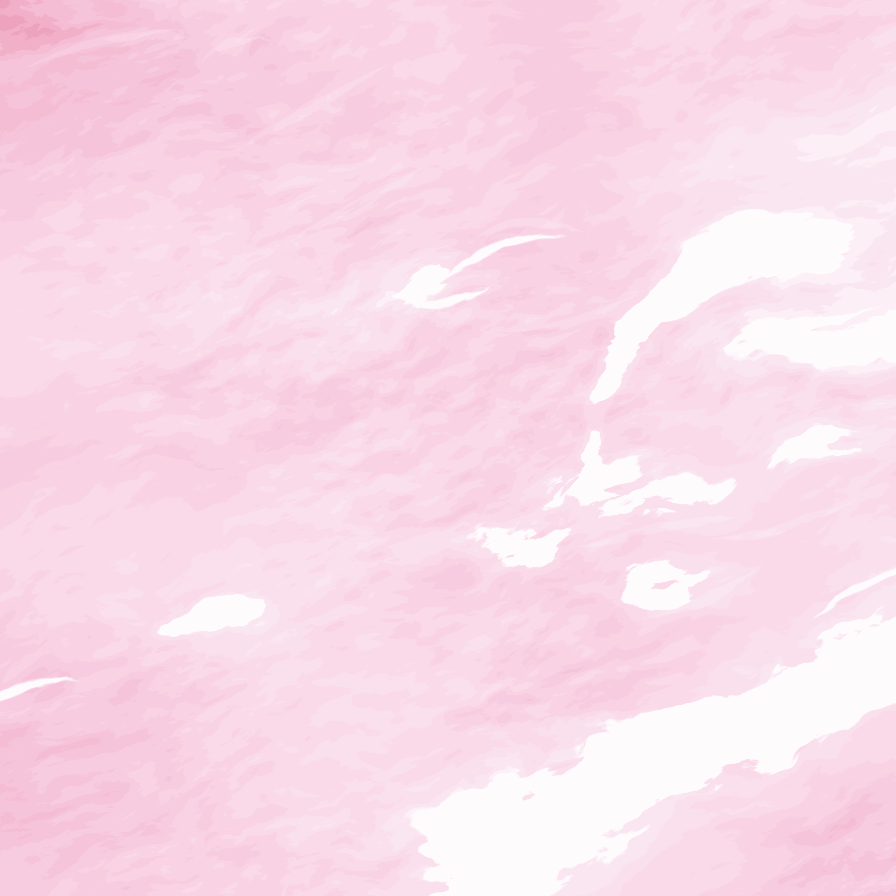
Write a three.js fragment shader that draws this background.

```glsl
varying vec2 vUv;

float hash(vec2 p) {
  vec3 q = fract(p.xyx * 0.1031);
  q += dot(q, q.yzx + 33.33);
  return fract((q.x + q.y) * q.z);
}

float noise(vec2 p) {
  vec2 cell = floor(p), f = fract(p);
  f = f * f * (3.0 - 2.0 * f);
  return mix(mix(hash(cell), hash(cell + vec2(1.0, 0.0)), f.x),
             mix(hash(cell + vec2(0.0, 1.0)), hash(cell + vec2(1.0)), f.x), f.y);
}

// Layered noise centred on zero
float fbm(vec2 p) {
  float sum = 0.0, amp = 0.5;
  for (int i = 0; i < 5; i++) {
    sum += amp * (noise(p) - 0.5);
    p = mat2(1.92, 0.56, -0.56, 1.92) * p + 7.3;
    amp *= 0.5;
  }
  return sum;
}

// Coordinates whose x axis runs along the given angle
vec2 along(vec2 p, float angle) {
  float c = cos(angle), s = sin(angle);
  return vec2(c * p.x + s * p.y, c * p.y - s * p.x);
}

float blob(vec2 p, vec2 centre, vec2 radius) {
  vec2 d = (p - centre) / radius;
  return exp(-dot(d, d));
}

// Tapered, bent brush line
float stroke(vec2 p, vec2 centre, float angle, float halfLength, float bend) {
  vec2 q = along(p - centre, angle);
  float s = q.x / halfLength;
  float d = abs(q.y - bend * s * s) - 0.006 * (1.0 - s * s) + 0.001;
  return smoothstep(0.0015, -0.0015, d) * step(abs(s), 1.0);
}

// Rose to white, one unit per colour
vec3 palette(float tone) {
  vec3 c = mix(vec3(0.93, 0.64, 0.74), vec3(0.96, 0.74, 0.83), clamp(tone, 0.0, 1.0));
  c = mix(c, vec3(0.97, 0.80, 0.88), clamp(tone - 1.0, 0.0, 1.0));
  c = mix(c, vec3(0.98, 0.85, 0.91), clamp(tone - 2.0, 0.0, 1.0));
  c = mix(c, vec3(0.98, 0.90, 0.94), clamp(tone - 3.0, 0.0, 1.0));
  return mix(c, vec3(0.995, 0.985, 0.993), clamp(tone - 4.0, 0.0, 1.0));
}

void main() {
  vec2 p = vUv;
  vec2 q = p + 0.09 * vec2(fbm(p * 6.0), fbm(p * 6.0 + 17.0));
  vec2 g = along(q, 0.35);
  float grain = fbm(g * vec2(28.0, 75.0));
  float tatter = fbm(g * vec2(9.0, 22.0) + 31.0);

  // Broad wash of pink
  float tone = 2.9 + 0.7 * (p.x - 0.5) + 3.3 * fbm(g * vec2(2.5, 6.5) + 4.0);
  tone -= 2.2 * blob(q, vec2(0.0, 1.0), vec2(0.17, 0.12));
  tone -= 1.1 * blob(q, vec2(0.08, 0.06), vec2(0.28, 0.13));
  tone -= 1.5 * blob(q, vec2(1.0, 0.04), vec2(0.22, 0.12));
  tone -= 0.8 * blob(q, vec2(0.62, 0.92), vec2(0.07, 0.26));
  tone -= 0.6 * blob(q, vec2(0.18, 0.5), vec2(0.22, 0.1));
  tone += 0.8 * blob(q, vec2(0.95, 0.7), vec2(0.25, 0.18));
  tone += 0.5 * blob(q, vec2(0.35, 0.66), vec2(0.25, 0.07));
  tone += (0.6 + 2.4 * noise(p * 5.0 + 9.0)) * grain;

  // White masses
  float veil = blob(q, vec2(0.94, 0.62), vec2(0.16, 0.035));
  veil += blob(q, vec2(0.72, 0.45), vec2(0.12, 0.04));
  veil += blob(q, vec2(0.6, 0.395), vec2(0.08, 0.025));
  veil += blob(q, vec2(0.76, 0.35), vec2(0.075, 0.03));
  veil += blob(q, vec2(0.89, 0.725), vec2(0.05, 0.045));
  veil += blob(q, vec2(0.93, 0.49), vec2(0.06, 0.025));
  veil += blob(q, vec2(0.48, 0.675), vec2(0.04, 0.033));
  veil += blob(q, vec2(0.26, 0.32), vec2(0.075, 0.018));
  veil += blob(q, vec2(0.53, 0.03), vec2(0.07, 0.09));

  // Rising diagonal bank and thin curling crest
  float bank = (q.y - 0.03 - 0.5 * (q.x - 0.5)) / 0.065;
  veil += exp(-bank * bank) * smoothstep(0.45, 0.6, q.x);
  float rise = q.y - 0.52;
  float crest = (q.x - 0.67 - 4.3 * rise * rise) / sqrt(1.0 + 74.0 * rise * rise);
  crest /= 0.01 + 0.6 * rise * rise;
  veil += exp(-crest * crest) * smoothstep(0.42, 0.46, q.y) * smoothstep(0.77, 0.73, q.y);

  float torn = veil * (1.0 + 2.6 * tatter + 1.6 * grain);
  float white = smoothstep(0.46, 0.54, torn);
  tone += 0.7 * smoothstep(0.05, 0.5, veil + 0.4 * tatter * veil);

  // Scattered strokes, some white and most only paler
  vec2 frayed = p + 0.012 * vec2(tatter, grain);
  for (int i = 0; i < 14; i++) {
    float k = float(i);
    vec2 centre = vec2(fract(0.55 + k * 0.618), fract(0.5 + k * 0.382 + 0.3 * hash(vec2(k, 3.0))));
    float angle = 0.1 + 0.55 * hash(vec2(k, 11.0));
    float size = 0.04 + 0.08 * hash(vec2(k, 19.0));
    float mark = stroke(frayed, centre, angle, size, 0.04 * (hash(vec2(k, 27.0)) - 0.5));
    if (mod(k, 4.0) < 0.5) white = max(white, mark);
    else tone += 0.6 * mark;
  }

  // Flat steps with softened edges
  float steps = 2.0 * clamp(tone, 0.0, 4.3);
  float flatTone = 0.5 * (floor(steps) + smoothstep(0.4, 0.6, fract(steps)));
  gl_FragColor = vec4(mix(palette(flatTone), palette(5.0), white), 1.0);
}
```
